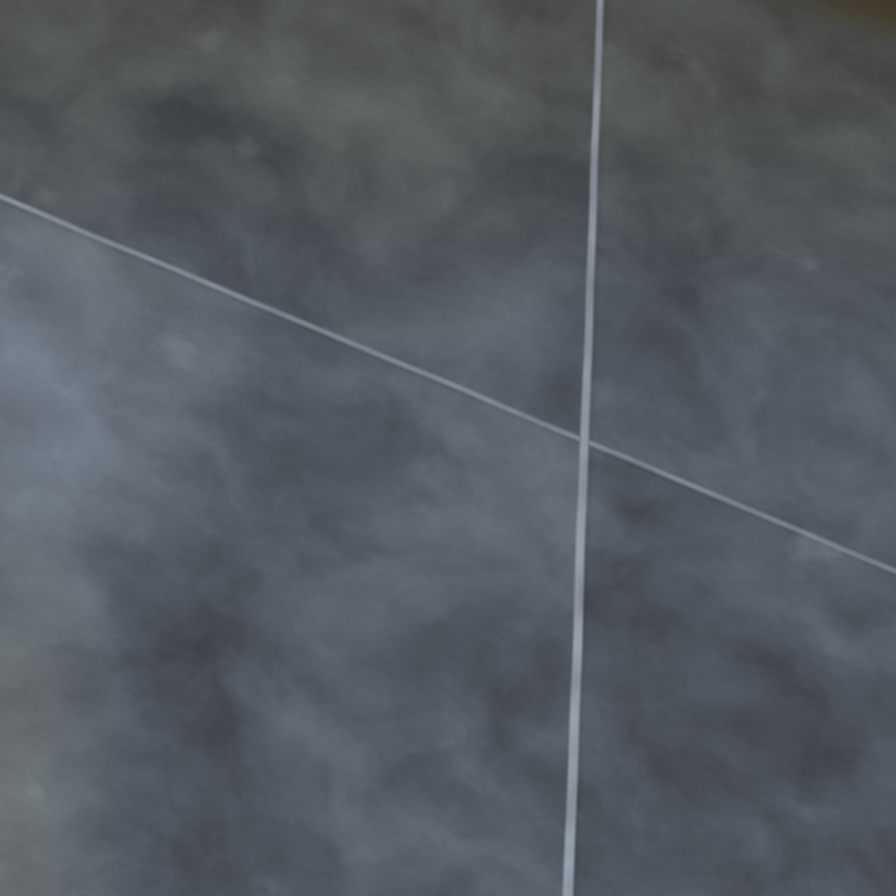
Give the GLSL for this texture, as a Shadertoy shader.

```glsl
vec2 gradientAt(vec2 cell) {
    vec2 h = vec2(dot(cell, vec2(127.1, 311.7)), dot(cell, vec2(269.5, 183.3)));
    return 2.0 * fract(sin(h) * 43758.5) - 1.0;
}

float gradientNoise(vec2 p) {
    vec2 i = floor(p), f = fract(p);
    vec2 u = f * f * f * (f * (f * 6.0 - 15.0) + 10.0);
    float a = dot(gradientAt(i), f);
    float b = dot(gradientAt(i + vec2(1, 0)), f - vec2(1, 0));
    float c = dot(gradientAt(i + vec2(0, 1)), f - vec2(0, 1));
    float d = dot(gradientAt(i + vec2(1, 1)), f - vec2(1, 1));
    return mix(mix(a, b, u.x), mix(c, d, u.x), u.y);
}

float fbm(vec2 p) {
    float sum = 0.0, amplitude = 0.6;
    for (int i = 0; i < 5; i++) {
        sum += amplitude * gradientNoise(p);
        p = mat2(1.6, 1.2, -1.2, 1.6) * p + 7.3;
        amplitude *= 0.52;
    }
    return sum;
}

// Coverage of a joint at signed distance d, with softened edges
float joint(float d, float halfWidth) {
    float soft = max(0.0025, 1.0 / iResolution.y);
    return 1.0 - smoothstep(halfWidth - soft, halfWidth + soft, abs(d));
}

// Soft elliptical patch
float patchAt(vec2 p, vec2 center, vec2 radius) {
    vec2 q = (p - center) / radius;
    return exp(-dot(q, q));
}

void mainImage(out vec4 fragColor, in vec2 fragCoord) {
    vec2 uv = fragCoord / iResolution.xy;

    // Two joints seen in perspective, slightly uneven by hand
    float waver = 0.0015 * gradientNoise(uv * 9.0);
    float uprightDist = uv.x - 0.634 - 0.036 * uv.y + waver;
    float slantDist = (uv.y - 0.781 + 0.418 * uv.x) * 0.923 + waver;
    vec2 tile = step(0.0, vec2(uprightDist, slantDist));

    // Cloudy stone, offset in each tile and drawn out along the slant
    vec2 p = mat2(0.923, -0.385, 0.385, 0.923) * uv;
    p = vec2(0.923 * uv.x - 0.385 * uv.y, 0.385 * uv.x + 0.923 * uv.y) + tile * vec2(5.7, 9.2);
    vec2 warp = vec2(fbm(p * 4.0), fbm(p * 4.0 + 19.0));
    float clouds = fbm(p * vec2(3.6, 5.0) + warp * 0.9);
    float mottling = fbm(p * vec2(10.0, 15.0) + warp + 31.0);
    float grain = gradientNoise(p * vec2(70.0, 150.0)) + gradientNoise(uv * 190.0);

    // Tone of each tile, with broad light and dark patches
    vec2 q = uv + 0.08 * warp;
    float tone = 0.48 - 0.1 * tile.x - 0.14 * tile.y * (1.0 - tile.x);
    tone += 0.3 * (1.0 - smoothstep(0.0, 0.2, q.x)) * (1.0 - tile.y);
    tone += 0.28 * patchAt(q, vec2(0.15, 0.52), vec2(0.15, 0.1)) * (1.0 - tile.y);
    tone += 0.28 * patchAt(q, vec2(0.5, 0.38), vec2(0.17, 0.1)) * (1.0 - tile.x);
    tone += 0.36 * patchAt(q, vec2(0.59, 0.62), vec2(0.07, 0.09)) * (1.0 - tile.x);
    tone += 0.2 * patchAt(q, vec2(0.9, 0.47), vec2(0.16, 0.1));
    tone += 0.15 * patchAt(q, vec2(0.32, 0.93), vec2(0.2, 0.07));
    tone -= 0.25 * patchAt(q, vec2(0.24, 0.25), vec2(0.11, 0.2));
    tone -= 0.13 * patchAt(q, vec2(0.45, 0.72), vec2(0.14, 0.1));
    tone -= 0.12 * patchAt(q, vec2(0.8, 0.76), vec2(0.12, 0.2));
    tone -= 0.15 * patchAt(q, vec2(0.72, 0.12), vec2(0.12, 0.15));
    tone += 0.7 * clouds + 0.5 * mottling + 0.045 * grain;
    vec3 slate = mix(vec3(0.245, 0.26, 0.29), vec3(0.44, 0.48, 0.525), clamp(tone, 0.0, 1.2));

    // Pale scuffs
    float scuffs = smoothstep(0.2, 0.45, fbm(p * vec2(9.0, 13.0) + 53.0));
    slate += 0.06 * scuffs * vec3(1.0, 1.02, 1.06);

    // Warm light from the top and the lower left edge, brown reflection in the corner
    float warmth = smoothstep(0.62, 1.05, uv.y + 0.08 * uv.x + 0.15 * clouds);
    slate *= mix(vec3(1), vec3(0.98, 0.95, 0.83), warmth);
    float edgeGlow = (1.0 - smoothstep(0.0, 0.16, uv.x)) * (1.0 - smoothstep(0.2, 0.5, uv.y));
    slate *= mix(vec3(1), vec3(1.03, 1.0, 0.93), edgeGlow);
    float corner = smoothstep(-0.02, 0.04, uv.y - 1.25 + 0.3 * uv.x + 0.04 * clouds);
    slate = mix(slate, vec3(0.25, 0.21, 0.15), 0.85 * corner);

    // Grout: wider and brighter toward the viewer, worn in places
    float wear = 0.85 + 0.5 * fbm(uv * 16.0);
    float upright = joint(uprightDist, mix(0.0058, 0.0036, uv.y));
    float slant = joint(slantDist, 0.0027) * mix(0.9, 0.65, uv.x);
    vec3 grout = mix(vec3(0.61, 0.65, 0.70), vec3(0.55, 0.58, 0.62), uv.y);

    // Faint shade on the tile edges beside the joints
    float shade = max(joint(uprightDist - 0.005, 0.005), joint(slantDist + 0.003, 0.004));
    slate *= 1.0 - 0.05 * shade;

    vec3 color = mix(slate, grout, clamp(max(upright, slant) * wear, 0.0, 1.0));
    fragColor = vec4(color, 1.0);
}
```
